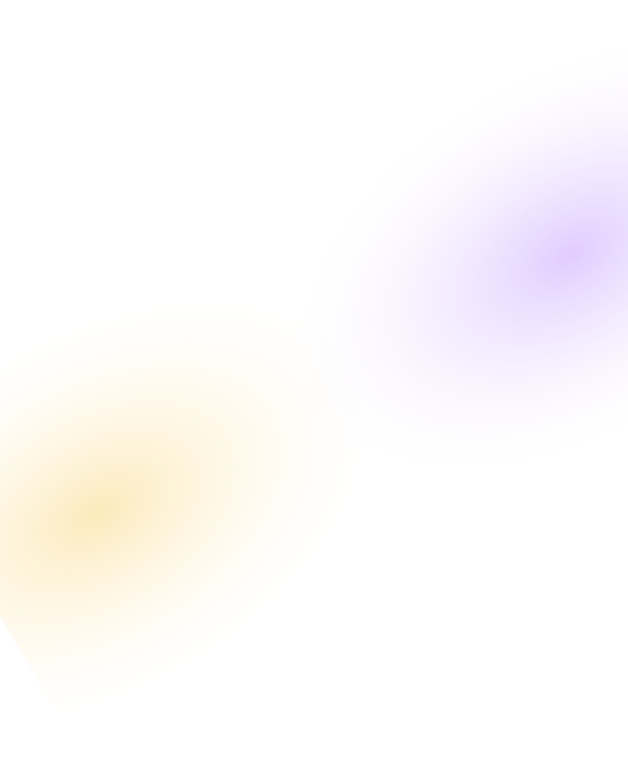
Write a WebGL 2 fragment shader that draws this background.

```glsl
#version 300 es
precision highp float;
// Two soft tilted elliptical glows, lavender and amber, on a white ground.

uniform vec2 u_resolution;
out vec4 fragColor;

const vec3 WHITE = vec3(1.0);
const vec3 LAVENDER_CORE = vec3(0.880, 0.800, 1.0);
const vec3 LAVENDER_HALO = vec3(0.885, 0.800, 1.0);
const vec3 AMBER_CORE = vec3(0.982, 0.916, 0.730);
const vec3 AMBER_HALO = vec3(1.0, 0.922, 0.740);

const float TILT = radians(30.0);
const vec2 GLOW_RADII = vec2(0.404, 0.246);
const float FALLOFF = 1.75;

// Coordinates along and across the tilted axis, relative to a centre
vec2 toTiltedFrame(vec2 p, vec2 center, float angle) {
    vec2 axis = vec2(cos(angle), sin(angle));
    vec2 d = p - center;
    return vec2(dot(d, axis), dot(d, vec2(-axis.y, axis.x)));
}

// One at the centre, fading to zero on the ellipse
float ellipseGlow(vec2 q, vec2 radii, float falloff) {
    return pow(max(1.0 - length(q / radii), 0.0), falloff);
}

// Tints the base, shifting from halo colour to core colour with strength
vec3 tint(vec3 base, vec3 halo, vec3 core, float strength) {
    return base * mix(WHITE, mix(halo, core, strength), strength);
}

void main() {
    // Canvas height is one unit
    vec2 p = gl_FragCoord.xy / u_resolution.y;
    float pixel = 1.0 / u_resolution.y;

    vec2 lavenderFrame = toTiltedFrame(p, vec2(0.743, 0.669), TILT);
    vec2 amberFrame = toTiltedFrame(p, vec2(0.1265, 0.3325), TILT);

    float lavender = ellipseGlow(lavenderFrame, GLOW_RADII, FALLOFF);
    float amber = ellipseGlow(amberFrame, GLOW_RADII, FALLOFF);

    // The amber glow is cut straight across its lower left end
    float cutEdge = -0.177;
    amber *= smoothstep(cutEdge - pixel, cutEdge + pixel, amberFrame.x);

    vec3 color = tint(WHITE, LAVENDER_HALO, LAVENDER_CORE, lavender);
    color = tint(color, AMBER_HALO, AMBER_CORE, amber);
    fragColor = vec4(color, 1.0);
}
```
